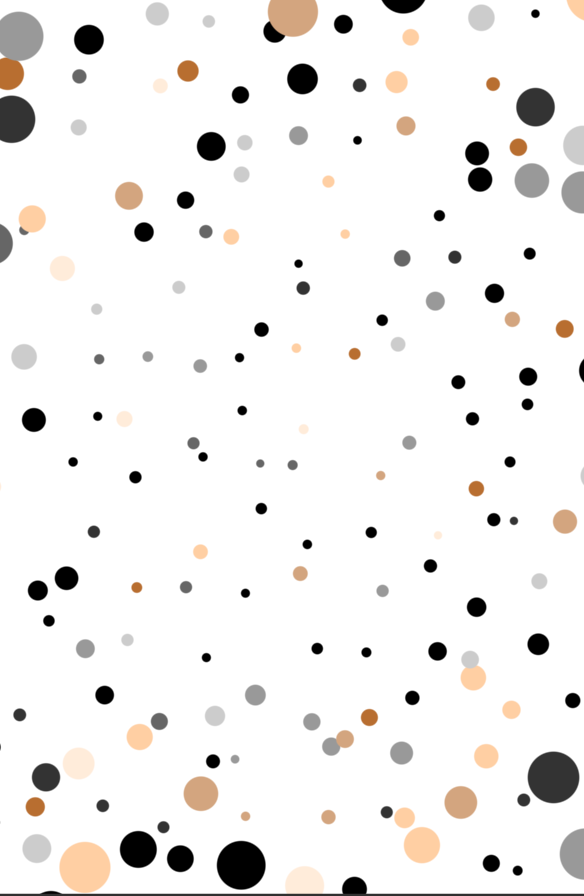
Write a Shadertoy shader that draws this pattern.

```glsl
// Scattered black, grey, peach and copper dots on white, larger toward the borders.
#define ROWS 16.0
#define JITTER 0.42
#define FILL 0.95
#define MIN_RADIUS 0.0045
#define CENTER_RADIUS 0.0075
#define BORDER_RADIUS 0.0310
#define SEED 17.0
#define RULE_HEIGHT 0.0026

const vec3 PAPER = vec3(1.0);
const vec3 BLACK = vec3(0.0);
const vec3 PEACH = vec3(1.0, 0.81, 0.64);
const vec3 COPPER = vec3(0.72, 0.43, 0.19);
const vec3 RULE = vec3(0.19);

// Four independent random values per cell
vec4 hash4(vec2 cell) {
    vec4 h = fract(vec4(cell.xyx, cell.y + SEED) * vec4(0.1031, 0.1030, 0.0973, 0.1099) + 0.37);
    h += dot(h, h.wzxy + 33.33);
    return fract((h.xxyz + h.yzzw) * h.zywx);
}

// Zero in the open middle, one at the top and bottom borders
float borderWeight(vec2 uv) {
    vec2 q = abs(uv - 0.5) * 2.0;
    return clamp(length(q * vec2(0.72, 1.0)), 0.0, 1.0);
}

// Palette: solid inks thinned with paper in a few steps
vec3 dotColor(float pick, float tint) {
    if (pick < 0.68) {
        float strength = tint < 0.52 ? 1.0 : ceil((1.0 - tint) / 0.48 * 4.0) * 0.2;
        return mix(PAPER, BLACK, strength);
    }
    if (pick < 0.86) return mix(PAPER, PEACH, tint < 0.6 ? 1.0 : 0.4);
    return mix(PAPER, COPPER, tint < 0.6 ? 1.0 : 0.62);
}

void mainImage(out vec4 fragColor, in vec2 fragCoord) {
    float aspect = iResolution.x / iResolution.y;
    float pixel = 1.0 / iResolution.y;
    vec2 p = fragCoord * pixel;
    vec2 home = floor(p * ROWS);
    vec3 color = PAPER;

    // Jittered dots from the surrounding cells
    for (int j = -1; j <= 1; j++) {
        for (int i = -1; i <= 1; i++) {
            vec2 cell = home + vec2(i, j);
            vec4 rnd = hash4(cell + SEED);
            vec4 ink = hash4(cell + SEED * 5.0);
            if (ink.z > FILL) continue;

            vec2 center = (cell + 0.5 + JITTER * (2.0 * rnd.xy - 1.0)) / ROWS;
            float edge = borderWeight(center / vec2(aspect, 1.0));
            float reach = mix(CENTER_RADIUS, BORDER_RADIUS, pow(edge, 2.6));
            float radius = mix(MIN_RADIUS, reach, pow(rnd.z, 1.3));

            float d = length(p - center) - radius;
            float cover = 1.0 - smoothstep(-pixel, pixel, d);
            color = mix(color, dotColor(ink.x, ink.y), cover);
        }
    }

    // Thin dark rule along the bottom
    float rule = 1.0 - smoothstep(-0.5 * pixel, 0.5 * pixel, p.y - RULE_HEIGHT);
    color = mix(color, RULE, rule);

    fragColor = vec4(color, 1.0);
}
```
